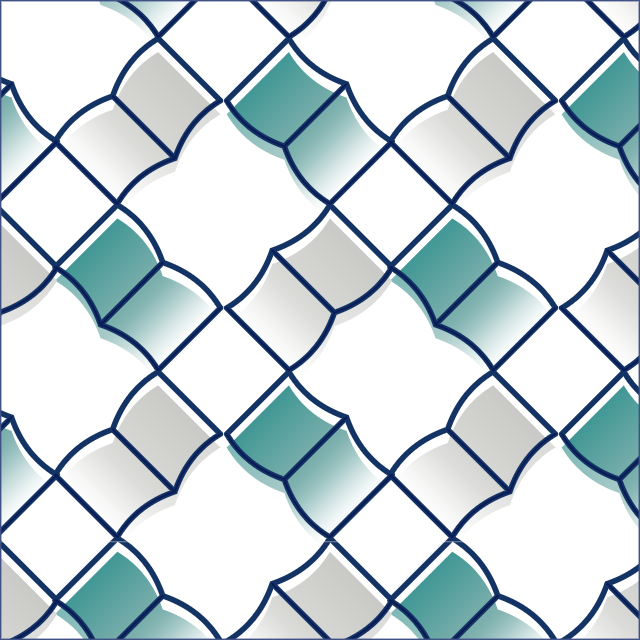
Give the GLSL for this pattern, as a WebGL 1 fragment shader.

```glsl
precision highp float;

uniform vec2 u_resolution;

// Layout, in fractions of the canvas, y pointing down
const vec2 PERIOD = vec2(0.5234, 0.5208);
const vec2 FIRST_CENTRE = vec2(0.2152, 0.1893);
const vec2 TILE_STEP = vec2(0.2682, 0.2600);
const float TILE_LENGTH = 0.2279;
const float TILE_WIDTH = 0.1374;
const float KINK = 0.0134;
const float SCALLOP = 0.0106;
const float FILL_DROP = 0.0212;

// Strokes
const float LINE_HALF = 0.0044;
const float CORE_HALF = 0.0015;
const float FRAME_WIDTH = 0.0022;
const float SEAM_Y = 0.8464;
const float SEAM_HALF = 0.0009;

// Colours
const vec3 PAPER = vec3(1.0);
const vec3 NAVY = vec3(0.07, 0.20, 0.39);
const vec3 CORE_NAVY = vec3(0.04, 0.10, 0.34);
const vec3 FRAME_BLUE = vec3(0.25, 0.32, 0.52);
const vec3 SEAM_GREY = vec3(0.45, 0.50, 0.60);
const vec3 TEAL_DEEP = vec3(0.22, 0.58, 0.57);
const vec3 TEAL_SOFT = vec3(0.47, 0.68, 0.67);
const vec3 GREY_DEEP = vec3(0.78, 0.78, 0.77);
const vec3 GREY_SOFT = vec3(0.84, 0.84, 0.83);
const float BLEED_FADE = 0.32;

float coverage(float dist, float pixel) {
  return clamp(0.5 - dist / pixel, 0.0, 1.0);
}

// Tile axes: x runs along the straight edges, y along the scalloped ones
vec2 toTile(vec2 p) {
  vec2 diagonal = vec2(p.x + p.y, p.y - p.x) * 0.70711;
  return diagonal + 0.5 * vec2(TILE_WIDTH, TILE_LENGTH);
}

// Sideways offset of the scalloped edge (x) and its slope (y)
vec2 scallopEdge(float along, float side) {
  float t = clamp(along / TILE_LENGTH, 0.0, 1.0);
  float h = fract(2.0 * t);
  float offset = KINK * (1.0 - abs(1.0 - 2.0 * t)) - 4.0 * SCALLOP * h * (1.0 - h);
  float slope = 2.0 * KINK * sign(0.5 - t) - 8.0 * SCALLOP * (1.0 - 2.0 * h);
  return side * vec2(offset, slope / TILE_LENGTH);
}

float scallopDistance(vec2 q, float shift, float side) {
  vec2 edge = scallopEdge(q.y, side);
  float across = (q.x - shift - edge.x) / sqrt(1.0 + edge.y * edge.y);
  return length(vec2(across, q.y - clamp(q.y, 0.0, TILE_LENGTH)));
}

float crossbarDistance(vec2 q, float along, float shift) {
  float past = abs(q.x - shift - 0.5 * TILE_WIDTH) - 0.5 * TILE_WIDTH;
  return length(vec2(max(past, 0.0), q.y - along));
}

float fillDistance(vec2 q, float side) {
  float across = abs(q.x - scallopEdge(q.y, side).x - 0.5 * TILE_WIDTH) - 0.5 * TILE_WIDTH;
  float along = abs(q.y - 0.5 * TILE_LENGTH) - 0.5 * TILE_LENGTH;
  return max(across, along);
}

// Solid upper half, lower half fading to paper, paler outside the outline
vec3 fillColour(vec2 q, float side, float teal, float pixel) {
  vec3 deep = mix(GREY_DEEP, TEAL_DEEP, teal);
  vec3 soft = mix(GREY_SOFT, TEAL_SOFT, teal);
  float t = 2.0 * q.y / TILE_LENGTH;
  vec3 upper = mix(deep, soft, clamp(t, 0.0, 1.0));
  vec3 lower = mix(soft, PAPER, smoothstep(0.0, 1.1, t - 1.0));
  float isUpper = coverage(q.y - 0.5 * TILE_LENGTH, pixel);
  float outside = coverage(TILE_WIDTH + scallopEdge(q.y, side).x - q.x, pixel);
  return mix(mix(lower, upper, isUpper), PAPER, BLEED_FADE * outside);
}

void main() {
  vec2 canvas = gl_FragCoord.xy / u_resolution;
  vec2 p = vec2(canvas.x, 1.0 - canvas.y);
  float pixel = 1.0 / min(u_resolution.x, u_resolution.y);
  vec3 colour = PAPER;
  float plainLine = 1.0;
  float coredLine = 1.0;

  // Four folded tiles per repeat, grey and teal in a checker
  for (int i = 0; i < 4; i++) {
    float row = floor(float(i) / 2.0);
    float column = float(i) - 2.0 * row;
    float teal = abs(column - row);
    float side = 1.0 - 2.0 * column;
    vec2 centre = FIRST_CENTRE + TILE_STEP * vec2(column, row);
    vec2 local = mod(p - centre + 0.5 * PERIOD, PERIOD) - 0.5 * PERIOD;
    local.x *= 1.0 - 2.0 * teal;
    vec2 q = toTile(local);

    float fill = fillDistance(toTile(local - vec2(0.0, FILL_DROP)), side);
    colour = mix(colour, fillColour(q, side, teal, pixel), coverage(fill, pixel));

    plainLine = min(plainLine, scallopDistance(q, 0.0, side));
    plainLine = min(plainLine, crossbarDistance(q, 0.0, 0.0));
    coredLine = min(coredLine, scallopDistance(q, TILE_WIDTH, side));
    coredLine = min(coredLine, crossbarDistance(q, 0.5 * TILE_LENGTH, side * KINK));
    coredLine = min(coredLine, crossbarDistance(q, TILE_LENGTH, 0.0));
  }

  // Ink, with a faint seam where it crosses one level
  vec3 ink = mix(NAVY, CORE_NAVY, coverage(coredLine - CORE_HALF, pixel));
  ink = mix(ink, SEAM_GREY, coverage(abs(p.y - SEAM_Y) - SEAM_HALF, pixel));
  colour = mix(colour, ink, coverage(min(plainLine, coredLine) - LINE_HALF, pixel));

  // Thin frame
  vec2 border = min(p, 1.0 - p);
  colour = mix(colour, FRAME_BLUE, coverage(min(border.x, border.y) - FRAME_WIDTH, pixel));
  gl_FragColor = vec4(colour, 1.0);
}
```
